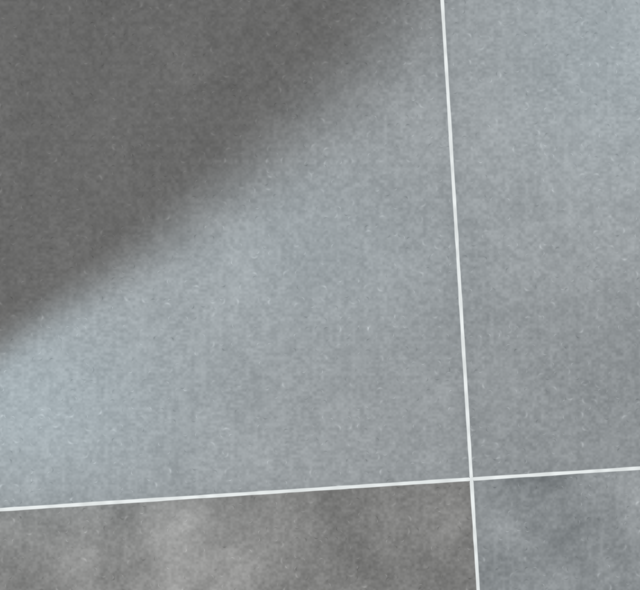
Reproduce this texture procedurally as a Shadertoy shader.

```glsl
#define TILE_SIZE 1.0
#define CROSSING vec2(0.799, 0.188)
#define JOINT_TILT vec2(0.061, 0.065)
#define JOINT_HALF_WIDTH 0.0029
#define JOINT_COLOUR vec3(0.90, 0.92, 0.92)
#define STONE_COLOUR vec3(0.595, 0.615, 0.625)
#define SKY_TINT vec3(0.055, 0.078, 0.088)
#define SHADOW_COLOUR vec3(0.415, 0.415, 0.412)
#define GRAIN_AMOUNT 0.10
#define MOTTLE_AMOUNT 0.10
#define FLECK_AMOUNT 0.09

float hash(vec2 p) {
    return fract(sin(dot(p, vec2(127.1, 311.7))) * 43758.5453);
}

float noise(vec2 p) {
    vec2 i = floor(p), f = fract(p);
    f = f * f * (3.0 - 2.0 * f);
    return mix(mix(hash(i), hash(i + vec2(1, 0)), f.x),
               mix(hash(i + vec2(0, 1)), hash(i + vec2(1, 1)), f.x), f.y);
}

float fbm(vec2 p) {
    float sum = 0.0, amp = 0.5;
    for (int i = 0; i < 5; i++) {
        sum += amp * noise(p);
        p = mat2(1.6, 1.2, -1.2, 1.6) * p + 7.3;
        amp *= 0.5;
    }
    return sum;
}

// Soft round pool of light or tone
float pool(vec2 p, vec2 centre, vec2 radius) {
    vec2 d = (p - centre) / radius;
    return exp(-dot(d, d));
}

// Sparse short strokes, at most one per cell
float flecks(vec2 p, float density) {
    vec2 q = p * density, cell = floor(q);
    vec2 d = fract(q) - 0.35 - 0.3 * vec2(hash(cell), hash(cell + 19.7));
    float angle = 6.2832 * hash(cell + 41.3);
    vec2 along = vec2(cos(angle), sin(angle));
    d = vec2(dot(d, along), dot(d, vec2(-along.y, along.x)));
    d.y += 1.5 * d.x * d.x;
    float stroke = exp(-dot(d * d, vec2(30.0, 150.0)));
    return stroke * smoothstep(0.72, 1.0, hash(cell + 83.1));
}

// Fine pitted grain and broad cloudy wear
float stoneTexture(vec2 p) {
    float grain = 0.6 * noise(p * 150.0) + 0.4 * noise(p * 260.0 + 31.0) - 0.5;
    float mottle = 0.6 * fbm(p * 9.0) + 0.4 * fbm(p * 32.0 + 5.0) - 0.485;
    float light = flecks(p, 42.0) + 0.7 * flecks(p + 3.7, 65.0);
    float pits = flecks(p + 9.1, 58.0);
    return GRAIN_AMOUNT * grain + MOTTLE_AMOUNT * mottle
         + FLECK_AMOUNT * (light - 0.7 * pits);
}

void mainImage(out vec4 fragColor, in vec2 fragCoord) {
    vec2 p = fragCoord / iResolution.y;
    float pixel = 1.0 / iResolution.y;

    // Slightly skewed tile grid
    vec2 d = p - CROSSING;
    vec2 grid = vec2(d.x + JOINT_TILT.x * d.y, d.y - JOINT_TILT.y * d.x) / TILE_SIZE;
    vec2 tile = floor(grid);
    vec2 toJoint = abs(fract(grid + 0.5) - 0.5) * TILE_SIZE;

    // Stone and daylight
    vec2 stoneUV = p + tile * 5.3;
    float wear = stoneTexture(stoneUV);
    vec3 colour = STONE_COLOUR;
    float sky = pool(p, vec2(0.03, 0.32), vec2(0.32, 0.20))
              + 0.45 * pool(p, vec2(0.50, 0.58), vec2(0.28, 0.17))
              + 0.65 * pool(p, vec2(1.06, 0.92), vec2(0.24, 0.26));
    colour += SKY_TINT * sky;
    colour -= 0.035 * pool(p, vec2(1.0, 0.36), vec2(0.30, 0.22));

    // Warmer, more clouded lower row
    float lowerRow = 1.0 - step(0.0, grid.y);
    float leftTile = 1.0 - step(0.0, grid.x);
    colour -= lowerRow * mix(vec3(0.035), vec3(0.060, 0.080, 0.095), leftTile);
    colour += lowerRow * 0.22 * (fbm(stoneUV * 11.0) - 0.48);
    colour += lowerRow * leftTile * (0.06 * pool(p, vec2(0.31, 0.07), vec2(0.20, 0.12))
            - 0.05 * pool(p, vec2(0.66, 0.06), vec2(0.17, 0.15)));

    // Diagonal shadow, blurring towards the top
    float edge = (p.y - 0.393 - 0.77 * p.x) * 0.79;
    edge += 0.035 * (noise(p * 5.0) - 0.5);
    float blur = mix(0.045, 0.13, smoothstep(0.0, 0.75, p.x));
    float shadow = smoothstep(-blur, blur, edge) * leftTile;
    shadow *= 1.0 - 0.35 * smoothstep(-0.22, 0.0, grid.x);
    colour = mix(colour, SHADOW_COLOUR, shadow);
    colour += wear * mix(1.0, 0.75, shadow);

    // Dirt beside the joints, then pale grout
    float nearest = min(toJoint.x, toJoint.y);
    colour -= 0.035 * exp(-nearest / 0.012);
    float halfWidth = JOINT_HALF_WIDTH * (0.9 + 0.25 * noise(p * 45.0));
    float joint = 1.0 - smoothstep(halfWidth - pixel, halfWidth + pixel, nearest);
    vec3 grout = JOINT_COLOUR + 0.08 * (noise(p * 70.0) - 0.5);
    colour = mix(colour, grout, joint);

    fragColor = vec4(clamp(colour, 0.0, 1.0), 1.0);
}
```
